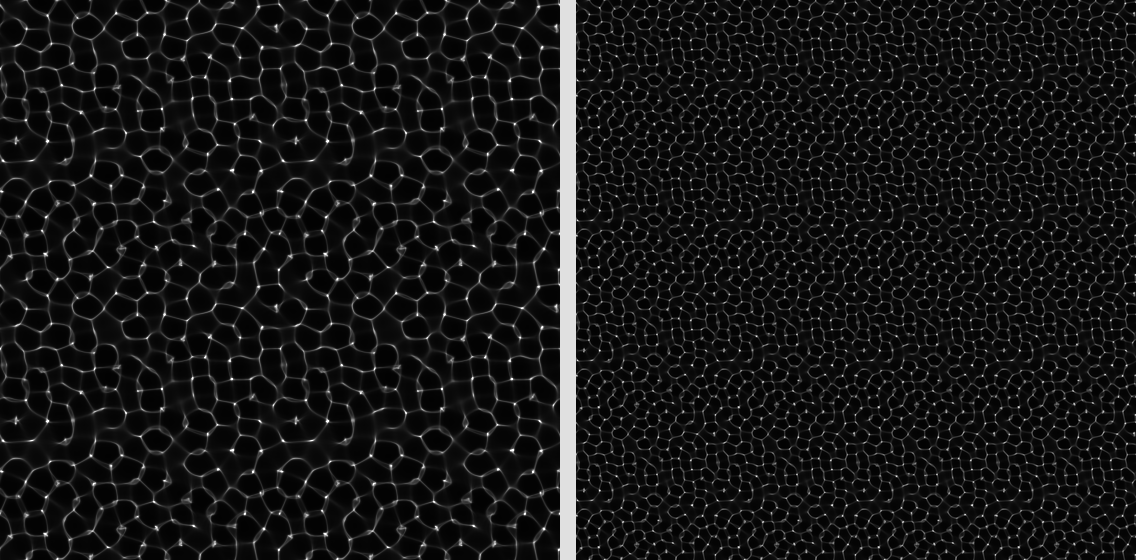
Left, the tile; right, the same tile 2 across and 2 down.
This texture is drawn by a WebGL 1 fragment shader. Its source:

```glsl
precision highp float;
// Water caustics: a web of thin light filaments and folds on near-black ground.
// A wavy lens (sum of whole-number plane waves, so it wraps) bends a grid of
// light beams; each lands as a stretched Gaussian and the beams are added up.

uniform vec2 u_resolution;

#define TILES 2.0        // repeats across the canvas
#define BEAMS 96.0       // light beams per tile side
#define REACH 5          // beams gathered on each side of a point
#define WAVES 12         // plane waves in the lens
#define FREQ_MIN 8.5     // waves per tile, lowest
#define FREQ_MAX 16.0    // waves per tile, highest
#define FOCUS 1.15       // strength of the lens
#define BEAM_WIDTH 0.55  // beam radius, in beam spacings
#define BLUR 0.16        // softness of the lines, in beam spacings
#define LIGHT 0.074      // mean brightness
#define SEED 4.7

const float PI = 3.14159265;

float hash(float n) {
  return fract(sin(n * 127.1 + SEED) * 43758.5453);
}

// Whole-number wave vector (xy) and phase (z) of one wave of the lens.
vec3 lensWave(float i) {
  float angle = PI * (i + hash(i + 0.3)) / float(WAVES);
  float frequency = mix(FREQ_MIN, FREQ_MAX, hash(i + 20.6));
  vec2 k = floor(frequency * vec2(cos(angle), sin(angle)) + 0.5);
  return vec3(k, 2.0 * PI * hash(i + 40.9));
}

void main() {
  vec2 point = fract(gl_FragCoord.xy / u_resolution * TILES) * BEAMS;
  vec2 nearest = floor(point + 0.5);

  vec3 waves[WAVES];
  for (int w = 0; w < WAVES; w++) waves[w] = lensWave(float(w));
  float bend = FOCUS * sqrt(2.0 / float(WAVES));

  float light = 0.0;
  for (int j = -REACH; j <= REACH; j++) {
    for (int i = -REACH; i <= REACH; i++) {
      vec2 start = nearest + vec2(float(i), float(j));

      // Shift of the beam, and its stretch as a symmetric matrix (xx, xy, yy).
      vec2 shift = vec2(0.0);
      vec3 stretch = vec3(1.0, 0.0, 1.0);
      for (int w = 0; w < WAVES; w++) {
        vec2 k = waves[w].xy;
        float phase = 2.0 * PI / BEAMS * dot(k, start) + waves[w].z;
        vec2 slope = k * (bend / dot(k, k));
        shift += slope * sin(phase);
        stretch += cos(phase) * vec3(slope.x * k.x, slope.x * k.y, slope.y * k.y);
      }
      vec2 d = point - start - shift * (BEAMS / (2.0 * PI));

      // Footprint of the beam: covariance (xx, xy, yy) widened by the blur.
      vec3 spread = vec3(dot(stretch.xy, stretch.xy),
                         stretch.y * (stretch.x + stretch.z),
                         dot(stretch.yz, stretch.yz));
      spread = spread * (BEAM_WIDTH * BEAM_WIDTH) + vec3(1.0, 0.0, 1.0) * (BLUR * BLUR);
      float area = spread.x * spread.z - spread.y * spread.y;
      float falloff = (spread.z * d.x * d.x - 2.0 * spread.y * d.x * d.y
                       + spread.x * d.y * d.y) / area;
      light += exp(-0.5 * falloff) / (2.0 * PI * sqrt(area));
    }
  }

  gl_FragColor = vec4(vec3(min(LIGHT * light, 1.0)), 1.0);
}
```
